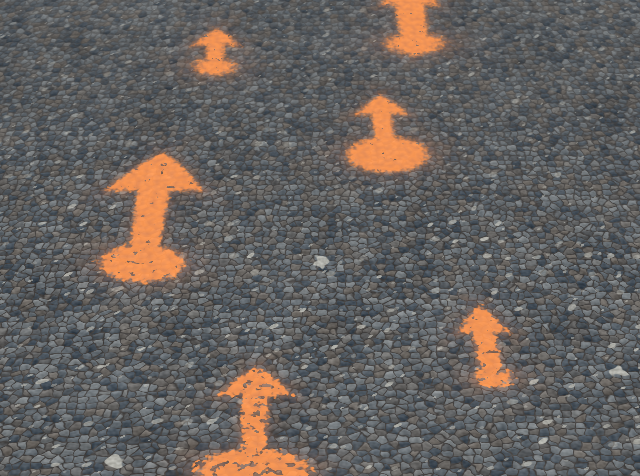
A WebGL 1 fragment shader for this texture:

```glsl
precision highp float;
uniform vec2 u_resolution;

const float HORIZON = 2.3;        // height at which the ground would vanish
const float FORESHORTEN = 1.5;    // vertical squash of the grain
const float STONE_FREQ = 46.0;
const float STONE_SHARP = 26.0;   // stone blending in focus
const float STONE_SOFT = 7.0;     // stone blending out of focus
const vec3 STONE_DARK = vec3(0.25, 0.29, 0.33);
const vec3 STONE_LIGHT = vec3(0.48, 0.50, 0.51);
const vec3 STONE_BROWN = vec3(0.43, 0.40, 0.37);
const vec3 TAR = vec3(0.27, 0.26, 0.255);
const vec3 CHIP = vec3(0.73, 0.73, 0.70);
const vec3 PAINT = vec3(0.98, 0.60, 0.34);
const vec3 PAINT_DULL = vec3(0.86, 0.53, 0.34);
const vec3 OVERSPRAY = vec3(0.66, 0.45, 0.36);

vec2 hash2(vec2 p) {
  vec3 h = fract(p.xyx * vec3(0.1031, 0.1030, 0.0973));
  h += dot(h, h.yzx + 33.33);
  return fract((h.xx + h.yz) * h.zy);
}

float gradDot(vec2 cell, vec2 offset) {
  float angle = 6.2832 * hash2(cell).x;
  return dot(vec2(cos(angle), sin(angle)), offset);
}

float gradientNoise(vec2 p) {
  vec2 i = floor(p), f = fract(p);
  vec2 u = f * f * f * (f * (f * 6.0 - 15.0) + 10.0);
  vec2 e = vec2(1.0, 0.0);
  return mix(mix(gradDot(i, f), gradDot(i + e, f - e), u.x),
             mix(gradDot(i + e.yx, f - e.yx), gradDot(i + 1.0, f - 1.0), u.x), u.y);
}

// Packed stones: blended cell colours over tar-filled gaps
vec3 asphalt(vec2 q, float blur) {
  vec2 cell = floor(q), f = fract(q);
  float sharp = mix(STONE_SHARP, STONE_SOFT, blur);
  float near = 9.0, second = 9.0, total = 0.0;
  vec3 sum = vec3(0.0);
  for (int j = -1; j <= 1; j++) {
    for (int i = -1; i <= 1; i++) {
      vec2 o = vec2(float(i), float(j));
      vec2 r = f - o - 0.1 - 0.8 * hash2(cell + o);
      vec2 tone = hash2(cell + o + 71.0);
      float d2 = dot(r, r), weight = exp(-sharp * d2);
      vec3 c = mix(STONE_DARK, STONE_LIGHT, tone.x);
      c = mix(c, STONE_BROWN, smoothstep(0.5, 1.0, tone.y) * 0.8);
      sum += (c + 0.12 * clamp(r.y, -0.6, 0.6)) * weight;
      total += weight;
      second = min(second, max(near, d2));
      near = min(near, d2);
    }
  }
  float body = smoothstep(0.0, mix(0.24, 0.55, blur), sqrt(second) - sqrt(near));
  return mix(TAR, sum / total, mix(body, 0.82, blur * 0.7));
}

// Sparse pale stones, one candidate per cell
float paleStones(vec2 q, float density, float blur) {
  vec2 cell = floor(q), h = hash2(cell + 19.0), k = hash2(cell + 43.0);
  vec2 r = fract(q) - 0.3 - 0.4 * h;
  float a = (k.x - 0.5) * 1.8;
  r = mat2(cos(a), sin(a), -sin(a), cos(a)) * r;
  float d = length(r * vec2(1.0, 1.2 + k.y)) + 0.07 * gradientNoise(q * 5.0);
  float size = mix(0.10, 0.22, h.y);
  float soft = mix(0.035, 0.10, blur);
  return (1.0 - smoothstep(size - soft, size + soft, d))
         * step(k.x, density) * mix(0.45, 1.0, k.y);
}

float ellipse(vec2 p, vec2 radii) {
  return (length(p / radii) - 1.0) * min(radii.x, radii.y);
}

float chip(vec2 p, vec2 radii, float rough) {
  return 1.0 - smoothstep(-0.002, 0.002, ellipse(p, radii) + rough * 0.009);
}

// Arrow: blunt head from neck to tip, straight shaft, oval foot
float arrow(vec2 p, vec2 tip, vec2 neck, float headHalf,
            float shaftHalf, vec2 foot, vec2 footRadii) {
  float h = (p.y - neck.y) / (tip.y - neck.y);
  float side = abs(p.x - mix(neck.x, tip.x, clamp(h, 0.0, 1.0)));
  float head = (side - headHalf * pow(clamp(1.0 - h, 0.0, 1.0), 0.75)) * 0.7;
  head = max(head, max(neck.y - p.y, p.y - tip.y));
  vec2 axis = neck - foot;
  float t = clamp(dot(p - foot, axis) / dot(axis, axis), 0.0, 1.0);
  float shaft = length(p - foot - axis * t) - shaftHalf * (0.85 + 0.15 * t);
  return min(min(head, shaft), ellipse(p - foot, footRadii));
}

float arrows(vec2 p) {
  float d = arrow(p, vec2(0.342, 0.677), vec2(0.323, 0.600), 0.102, 0.034, vec2(0.298, 0.447), vec2(0.088, 0.039));
  d = min(d, arrow(p, vec2(0.456, 0.938), vec2(0.453, 0.905), 0.048, 0.019, vec2(0.451, 0.860), vec2(0.040, 0.017)));
  d = min(d, arrow(p, vec2(0.860, 1.070), vec2(0.861, 0.990), 0.058, 0.031, vec2(0.872, 0.909), vec2(0.058, 0.021)));
  d = min(d, arrow(p, vec2(0.800, 0.799), vec2(0.802, 0.760), 0.053, 0.021, vec2(0.814, 0.675), vec2(0.084, 0.037)));
  d = min(d, arrow(p, vec2(1.007, 0.356), vec2(1.016, 0.302), 0.052, 0.024, vec2(1.037, 0.207), vec2(0.039, 0.020)));
  return min(d, arrow(p, vec2(0.539, 0.228), vec2(0.537, 0.170), 0.076, 0.028, vec2(0.530, 0.010), vec2(0.116, 0.046)));
}

void main() {
  vec2 p = gl_FragCoord.xy / u_resolution.y;
  float blur = smoothstep(0.35, 1.05, p.y);
  float depth = HORIZON / (HORIZON - p.y);
  vec2 ground = vec2((p.x - 0.67) * depth, FORESHORTEN * HORIZON * log(depth));
  float rough = gradientNoise(ground * 55.0);
  float fine = gradientNoise(ground * 115.0);
  float broad = gradientNoise(ground * 5.0);

  // Road surface
  vec2 grain = ground * STONE_FREQ + 40.0 + 0.3 * rough;
  vec3 color = asphalt(grain, blur);
  color += (0.07 * fine + 0.05 * rough) * (1.0 - 0.6 * blur) + 0.035 * broad;
  float pale = max(paleStones(ground * 15.0 + 30.0, 0.30, blur),
                   0.8 * paleStones(ground * 29.0 + 50.0, 0.26, blur));
  pale = max(pale, chip(p - vec2(0.677, 0.451), vec2(0.017, 0.011), rough));
  pale = max(pale, chip(p - vec2(0.241, 0.031), vec2(0.018, 0.013), rough));
  pale = max(pale, chip(p - vec2(1.298, 0.219), vec2(0.018, 0.009), rough));
  color = mix(color, CHIP + 0.12 * fine, pale * mix(0.9, 0.55, blur));

  // Sprayed paint, with ragged edges and bare pits that grow nearer the viewer
  float d = arrows(p);
  float wear = 1.0 - smoothstep(0.0, 0.75, p.y);
  float haze = exp(-max(d, 0.0) * 75.0) * (0.42 + 0.4 * rough);
  color = mix(color, OVERSPRAY, clamp(haze, 0.0, 0.55));
  float edge = d + (0.010 * rough + 0.007 * fine) * mix(0.7, 1.3, wear);
  float soft = mix(0.004, 0.008, blur);
  float cover = 1.0 - smoothstep(-soft, soft, edge);
  float pits = gradientNoise(ground * vec2(34.0, 42.0) + 9.0) + 0.45 * fine;
  float limit = mix(0.48, 0.17, wear);
  cover *= 1.0 - 0.88 * smoothstep(limit, limit + 0.12, pits);
  vec3 paint = mix(PAINT, PAINT_DULL, clamp(0.25 + 0.9 * rough, 0.0, 1.0));
  paint += (dot(color, vec3(0.333)) - 0.42) * 0.18;
  color = mix(color, paint, cover);

  gl_FragColor = vec4(clamp(color, 0.0, 1.0), 1.0);
}
```
